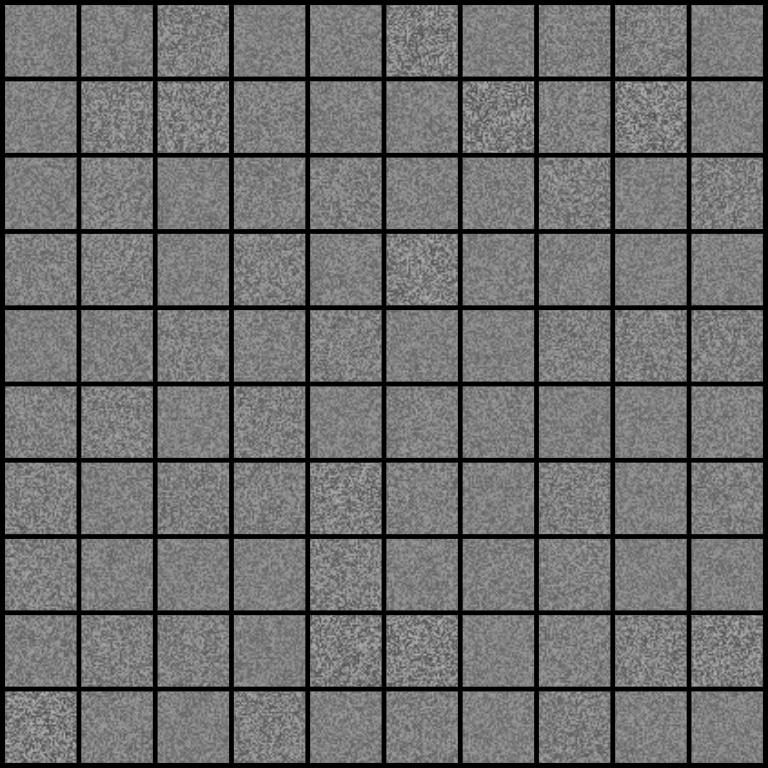
Give the GLSL for this pattern, as a three.js fragment shader.

```glsl
varying vec2 vUv;

const float TILES = 10.0;          // repeats across and down
const float PITCH = 0.0993;        // tile spacing, grid centred on the canvas
const float LINE_WIDTH = 0.0062;
const float EDGE_SOFTNESS = 0.0018;
const float GRAINS = 42.0;         // noise cells across one tile
const float CONTRAST_MIN = 0.22;
const float CONTRAST_MAX = 0.42;
const vec3 LINE_COLOR = vec3(0.0);
const vec3 TILE_COLOR = vec3(0.498);

float hash(vec2 p) {
  vec3 q = fract(vec3(p.xyx) * 0.1031);
  q += dot(q, q.yzx + 33.33);
  return fract((q.x + q.y) * q.z);
}

// Bilinear value noise, 0 to 1
float grainNoise(vec2 p) {
  vec2 cell = floor(p);
  vec2 f = fract(p);
  float low = mix(hash(cell), hash(cell + vec2(1.0, 0.0)), f.x);
  float high = mix(hash(cell + vec2(0.0, 1.0)), hash(cell + vec2(1.0)), f.x);
  return mix(low, high, f.y);
}

void main() {
  // Clamping keeps the outer margin black
  vec2 grid = clamp((vUv - 0.5) / PITCH + 0.5 * TILES, 0.0, TILES);
  vec2 tile = floor(grid);
  vec2 local = fract(grid);

  // Grain, with its own pattern and contrast in every tile
  float strength = hash(tile + 71.0);
  float contrast = mix(CONTRAST_MIN, CONTRAST_MAX, strength * strength);
  float grain = grainNoise(local * GRAINS + tile * 97.0 + 13.0) - 0.5;
  vec3 tileColor = TILE_COLOR + grain * contrast;

  // Grid lines
  vec2 toLine = min(local, 1.0 - local) * PITCH;
  float lineDistance = min(toLine.x, toLine.y) - 0.5 * LINE_WIDTH;
  float inside = smoothstep(-0.5 * EDGE_SOFTNESS, 0.5 * EDGE_SOFTNESS, lineDistance);

  gl_FragColor = vec4(mix(LINE_COLOR, tileColor, inside), 1.0);
}
```
